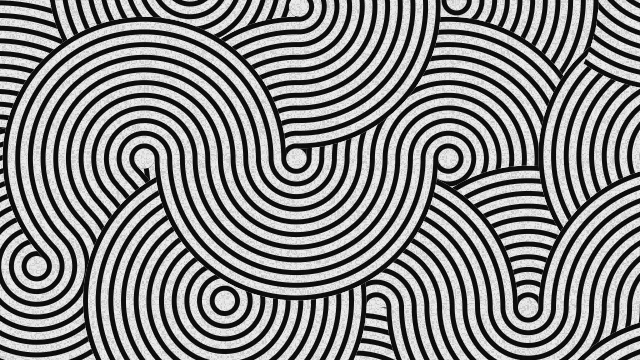
Reproduce this pattern procedurally as a WebGL 1 fragment shader.

```glsl
precision highp float;
// Interlocking bands of concentric black stripes on grainy off-white paper.
// Discs of rings are painted back to front; centres one span (12 pitches)
// apart share their stripes at a joint, so arches flow into bowls.

uniform vec2 u_resolution;

// Lengths are in stripe pitches.
const float PITCHES_TALL = 28.42;   // stripe pitches in the canvas height
const float OUTER = 11.0;           // radius of the last ring
const float HALF_LINE = 0.195;      // half the stripe width
const float CAP = 0.8;              // bare round end of a joint
const float NO_CLIP = 100.0;
const float GRAIN_ROWS = 288.0;     // grain cells in the canvas height
const vec3 INK = vec3(0.05);
const vec3 PAPER = vec3(0.925);
const vec3 PAPER_SPECK = vec3(0.77);

// Ring centres
const vec2 BACKDROP = vec2(-0.3, 13.2);
const vec2 ARCH_LEFT = vec2(11.4, 15.9);
const vec2 BOWL_MID = vec2(23.4, 15.9);
const vec2 ARCH_RIGHT = vec2(35.4, 15.9);
const vec2 CURL_LEFT = vec2(2.9, 7.4);
const vec2 BOWL_TOP = vec2(23.6, 27.9);
const vec2 ARCH_LOW = vec2(29.7, 4.15);
const vec2 BOWL_LOW = vec2(41.7, 4.15);
const vec2 ARCH_CORNER = vec2(53.7, 4.15);
const vec2 DISC_LOW = vec2(17.75, 4.67);
const vec2 DISC_EAST = vec2(53.7, 16.1);
const vec2 DISC_TOP_LEFT = vec2(15.0, 30.1);
const vec2 DISC_TOP_RIGHT = vec2(36.05, 28.4);
const vec2 DISC_NORTH_EAST = vec2(52.6, 32.5);
const vec2 DISC_SOUTH_EAST = vec2(53.6, -7.8);
const vec2 DISC_SOUTH = vec2(28.0, -6.45);

float pixelSize() {
  return PITCHES_TALL / u_resolution.y;
}

float hash(vec2 cell) {
  vec3 q = fract(vec3(cell.xyx) * 0.1031);
  q += dot(q, q.yzx + 33.33);
  return fract((q.x + q.y) * q.z);
}

// Ink coverage of the rings; the centre stays bare
float rings(float radius) {
  float nearest = max(1.0, floor(radius + 0.5));
  float edge = HALF_LINE - abs(radius - nearest);
  return clamp(edge / pixelSize() + 0.5, 0.0, 1.0);
}

// Paints a ring disc over the ink below, where clip is positive
float paint(float ink, vec2 p, vec2 centre, float clip) {
  float radius = length(p - centre);
  float edge = min(OUTER + HALF_LINE - radius, clip);
  float cover = clamp(edge / pixelSize() + 0.5, 0.0, 1.0);
  return mix(ink, rings(radius), cover);
}

float stripes(vec2 p) {
  // Back layers
  float ink = rings(length(p - BACKDROP));
  ink = paint(ink, p, DISC_TOP_LEFT, NO_CLIP);
  ink = paint(ink, p, DISC_SOUTH, NO_CLIP);
  ink = paint(ink, p, DISC_TOP_RIGHT, NO_CLIP);
  ink = paint(ink, p, BOWL_MID, NO_CLIP);
  ink = paint(ink, p, ARCH_RIGHT, NO_CLIP);
  ink = paint(ink, p, CURL_LEFT, NO_CLIP);

  // Lower right chain and the discs beside it
  ink = paint(ink, p, BOWL_LOW, NO_CLIP);
  ink = paint(ink, p, ARCH_LOW, p.y - ARCH_LOW.y);
  ink = paint(ink, p, DISC_EAST, NO_CLIP);
  ink = paint(ink, p, ARCH_CORNER, p.y - ARCH_CORNER.y);
  float outsideTopRight = length(p - DISC_TOP_RIGHT) - OUTER - HALF_LINE;
  ink = paint(ink, p, DISC_NORTH_EAST, outsideTopRight);
  ink = paint(ink, p, DISC_SOUTH_EAST, NO_CLIP);

  // Front chain: low disc, central bowl, top bowl and left arch
  ink = paint(ink, p, DISC_LOW, NO_CLIP);
  ink = paint(ink, p, BOWL_MID, BOWL_MID.y - p.y);
  vec2 fromTop = p - BOWL_TOP;
  ink = paint(ink, p, BOWL_TOP, max(fromTop.x, CAP - length(fromTop)));
  vec2 fromArch = p - ARCH_LEFT;
  float archSide = max(fromArch.y, dot(fromArch, vec2(-0.7071, 0.7071)));
  return paint(ink, p, ARCH_LEFT, max(archSide, CAP - length(fromArch)));
}

void main() {
  vec2 uv = gl_FragCoord.xy / u_resolution.y;
  float ink = stripes(uv * PITCHES_TALL);

  // Fine speckle, strong on the paper and faint on the ink
  float grain = hash(floor(uv * GRAIN_ROWS));
  vec3 paper = mix(PAPER, PAPER_SPECK, grain * grain);
  vec3 inkColor = INK + 0.02 * (grain - 0.5);
  gl_FragColor = vec4(mix(paper, inkColor, ink), 1.0);
}
```
